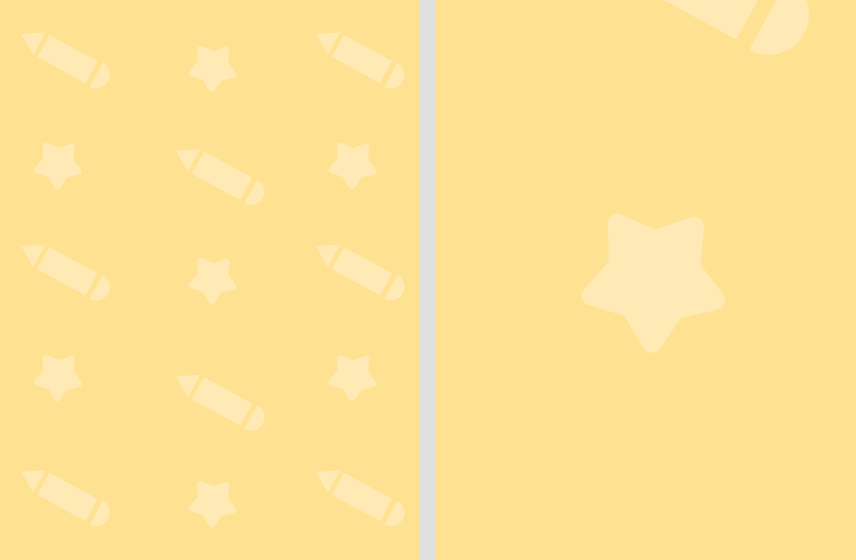
Left, the full canvas; right, a detail of the centre.
This pattern is drawn by a Shadertoy shader. Its source:

```glsl
// Pale crayons and rounded stars alternating in a checkerboard on warm yellow.

const float CANVAS_HEIGHT = 768.0; // layout units, y pointing down
const float SECTOR = 6.2831853 / 5.0;
const vec3 BACKGROUND = vec3(1.0, 0.886, 0.57);
const vec3 MOTIF = vec3(1.0, 0.916, 0.71);

vec2 toLocal(vec2 p, float angle) {
    float c = cos(angle), s = sin(angle);
    return vec2(c * p.x + s * p.y, c * p.y - s * p.x);
}

float boxDistance(vec2 p, vec2 halfSize) {
    vec2 d = abs(p) - halfSize;
    return length(max(d, 0.0)) + min(max(d.x, d.y), 0.0);
}

// Five-pointed star with one point along +y
float starDistance(vec2 p, float outer, float inner, float rounding) {
    float angle = mod(atan(p.x, p.y) + 0.5 * SECTOR, SECTOR) - 0.5 * SECTOR;
    vec2 folded = length(p) * vec2(cos(angle), abs(sin(angle)));
    vec2 point = vec2(outer, 0.0);
    vec2 notch = inner * vec2(cos(0.5 * SECTOR), sin(0.5 * SECTOR));
    vec2 edge = notch - point;
    vec2 w = folded - point;
    float along = clamp(dot(w, edge) / dot(edge, edge), 0.0, 1.0);
    float side = edge.x * w.y - edge.y * w.x;
    return -sign(side) * length(w - edge * along) - rounding;
}

// Crayon along x: triangular nib, barrel and half-disc end
float crayonDistance(vec2 p) {
    float barrel = boxDistance(p, vec2(36.6, 16.2)) - 1.0;
    vec2 slope = normalize(vec2(-17.5, 28.0));
    float nib = max(p.x + 44.0, dot(vec2(p.x + 72.0, abs(p.y)), slope));
    float end = max(45.0 - p.x, length(p - vec2(45.0, 0.0)) - 18.5);
    return min(barrel, min(nib, end));
}

// Row heights: uneven pair spacing, with a wider gap lower down
float rowOffset(int row, float oddStep, float extraGap, int gapRow) {
    float y = 291.0 * float(row / 2) + oddStep * float(row % 2);
    return row >= gapRow ? y + extraGap : y;
}

float columnOffset(int column) {
    return 212.0 * float(column) - (column == 2 ? 20.0 : 0.0);
}

float patternDistance(vec2 p) {
    float nearest = CANVAS_HEIGHT;
    for (int row = 0; row < 5; row++) {
        for (int column = 0; column < 3; column++) {
            float x = columnOffset(column);
            float d;
            if ((row + column) % 2 == 0) {
                vec2 center = vec2(92.5 + x, 81.0 + rowOffset(row, 160.0, 18.5, 3));
                d = crayonDistance(toLocal(p - center, 0.499));
            } else {
                vec2 center = vec2(79.7 + x, 92.0 + rowOffset(row, 133.0, 15.0, 4));
                d = starDistance(toLocal(p - center, 0.035), 29.7, 17.2, 4.5);
            }
            nearest = min(nearest, d);
        }
    }
    return nearest;
}

void mainImage(out vec4 fragColor, in vec2 fragCoord) {
    float unitsPerPixel = CANVAS_HEIGHT / iResolution.y;
    vec2 p = vec2(fragCoord.x, iResolution.y - fragCoord.y) * unitsPerPixel;

    // Soft one-pixel edge
    float edge = 0.6 * unitsPerPixel;
    float coverage = 1.0 - smoothstep(-edge, edge, patternDistance(p));
    fragColor = vec4(mix(BACKGROUND, MOTIF, coverage), 1.0);
}
```
